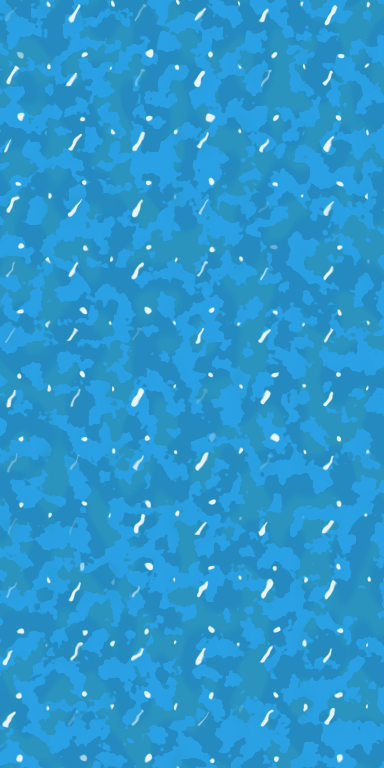
Reproduce this texture procedurally as a Shadertoy shader.

```glsl
// Mottled two-tone blue water with rows of small white glints and diagonal flecks
#define COLUMNS 6.0
#define BLOTCH_SCALE 2.9
#define LIGHT_LEVEL 0.06
#define EDGE 0.04
#define GLINT_SIZE 0.045
#define GLINT_EDGE 0.016
#define HAZE 0.5
#define DEEP_BLUE vec3(0.14, 0.54, 0.75)
#define BRIGHT_BLUE vec3(0.16, 0.63, 0.895)
#define TEAL vec3(0.165, 0.58, 0.75)
#define GLINT_WHITE vec3(0.90, 0.96, 0.97)

float hash(vec2 p) {
    vec3 q = fract(vec3(p.xyx) * 0.1031);
    q += dot(q, q.yzx + 33.33);
    return fract((q.x + q.y) * q.z);
}

vec2 gradientAt(vec2 cell) {
    float angle = 6.2832 * hash(cell + 17.0);
    return vec2(cos(angle), sin(angle));
}

// Gradient noise, centred on zero
float noise(vec2 p) {
    vec2 i = floor(p), f = p - i;
    vec2 u = f * f * f * (f * (f * 6.0 - 15.0) + 10.0);
    vec2 e = vec2(1.0, 0.0);
    float low = mix(dot(gradientAt(i), f), dot(gradientAt(i + e), f - e), u.x);
    float high = mix(dot(gradientAt(i + e.yx), f - e.yx),
                     dot(gradientAt(i + 1.0), f - 1.0), u.x);
    return mix(low, high, u.y);
}

// Distance to a segment whose radius grows from r0 at a to r1 at b
float taperedSegment(vec2 p, vec2 a, vec2 b, float r0, float r1) {
    vec2 d = b - a;
    float t = clamp(dot(p - a, d) / dot(d, d), 0.0, 1.0);
    return length(p - a - d * t) - mix(r0, r1, t);
}

float cover(float d) {
    return 1.0 - smoothstep(-GLINT_EDGE, GLINT_EDGE, d);
}

// x: white glint cover, y: soft haze around the glints
vec2 glints(vec2 p) {
    vec2 result = vec2(0.0);
    vec2 home = floor(p);
    for (int y = -1; y <= 1; y++)
    for (int x = -1; x <= 1; x++) {
        vec2 cell = home + vec2(x, y);
        float a = hash(cell + 3.1), b = hash(cell + 41.7), c = hash(cell + 83.3);
        vec2 jitter = 0.05 * (vec2(a, b) - 0.5);
        vec2 q = p - cell - jitter;

        // Round dot
        vec2 dotPos = q - vec2(0.31, 0.14);
        float size = GLINT_SIZE * mix(0.75, 1.15, b);
        float white = cover(length(dotPos) - size) * smoothstep(0.03, 0.2, c);

        // Small upright dot
        vec2 dropPos = q - vec2(0.75, 0.94);
        float drop = length(dropPos * vec2(1.25, 0.8)) - GLINT_SIZE * mix(0.45, 0.85, a);
        white = max(white, cover(drop) * smoothstep(0.0, 0.35, b));

        // Diagonal fleck, from faint to bold
        float bold = c * c;
        vec2 foot = vec2(0.10, 0.68), tip = foot + vec2(0.13, 0.21) * mix(0.75, 1.1, a);
        float fleck = taperedSegment(q, foot, tip, mix(0.018, 0.048, bold),
                                     mix(0.008, 0.05, bold * b));
        fleck = min(fleck, length(q - tip) - 0.032 * b);
        white = max(white, cover(fleck) * mix(0.2, 1.0, smoothstep(0.1, 0.6, c)));

        // Haze stretched along the columns
        vec2 fleckPos = q - 0.5 * (foot + tip);
        float haze = exp(-dot(dropPos * dropPos, vec2(70.0, 14.0)))
                   + 0.9 * exp(-dot(fleckPos * fleckPos, vec2(45.0, 30.0)))
                   + 0.4 * exp(-dot(dotPos * dotPos, vec2(90.0, 60.0)));
        result = vec2(max(result.x, white), result.y + haze * mix(0.3, 1.0, a));
    }
    return result;
}

void mainImage(out vec4 fragColor, in vec2 fragCoord) {
    vec2 p = fragCoord / iResolution.x * COLUMNS;

    // Ragged bright blotches over deep blue
    float blotch = noise(p * BLOTCH_SCALE)
                 + 0.45 * noise(p * BLOTCH_SCALE * 2.2 + 31.0)
                 + 0.22 * noise(p * BLOTCH_SCALE * 4.7 + 67.0)
                 + 0.25 * noise(p * 0.8 + 11.0);
    float bright = smoothstep(-EDGE, EDGE, blotch - LIGHT_LEVEL);

    // Soft teal drift within the deep areas
    float drift = smoothstep(-0.08, 0.18, noise(p * vec2(1.9, 1.4) + 53.0));
    vec3 color = mix(mix(DEEP_BLUE, TEAL, drift), BRIGHT_BLUE, bright);

    // Glints with slightly wobbling outlines
    vec2 wobble = vec2(noise(p * 7.0 + 5.0), noise(p * 7.0 + 91.0));
    vec2 glint = glints(p + 0.05 * wobble);
    float hazeAmount = HAZE * clamp(glint.y * (0.7 + noise(p * 4.0 + 23.0)), 0.0, 1.0);
    color = mix(color, TEAL, hazeAmount);
    color = mix(color, GLINT_WHITE, glint.x);
    fragColor = vec4(color, 1.0);
}
```
